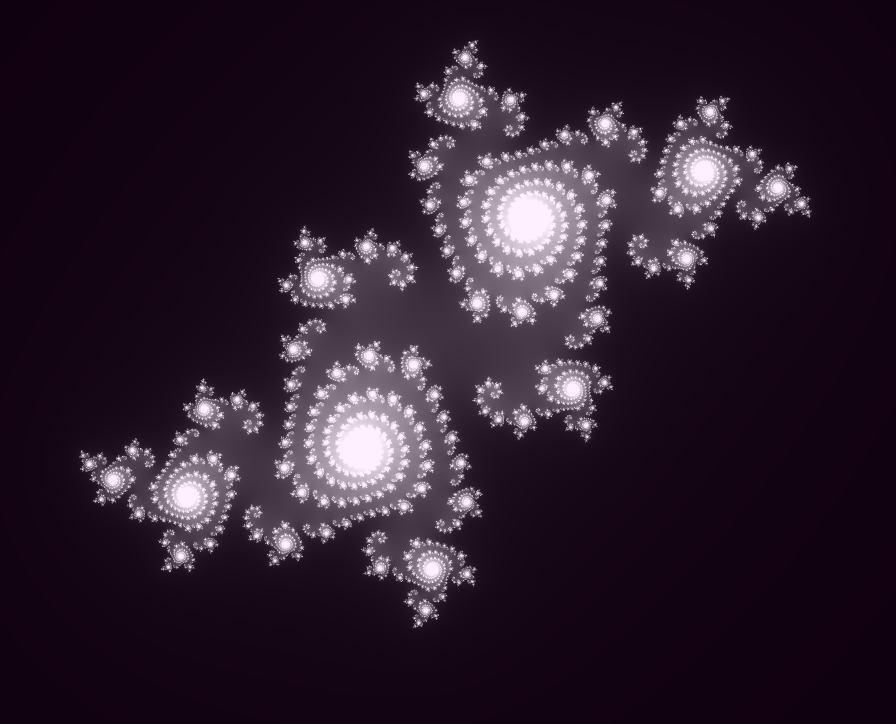
Reproduce this background procedurally as a WebGL 2 fragment shader.

```glsl
#version 300 es
precision highp float;
// Pale Julia-set dust of z*z + c on a dark plum ground.
// Each point is iterated until it escapes; the smoothed escape count sets
// the brightness, and a small grid of samples softens the fine filigree.

uniform vec2 u_resolution;
out vec4 outColor;

const vec2 JULIA_C = vec2(-0.216, -0.660);
const vec2 VIEW_CENTER = vec2(0.009, -0.100);
const float VIEW_WIDTH = 3.2;
const int MAX_STEPS = 100;
const float ESCAPE_RADIUS = 16.0;
const float COUNT_BIAS = 0.5;
const int SAMPLES_PER_SIDE = 2;
const vec3 GROUND = vec3(0.06, 0.0, 0.06);
const vec3 GLOW = vec3(1.0, 0.94, 1.0);

vec2 complexSquare(vec2 z) {
    return vec2(z.x * z.x - z.y * z.y, 2.0 * z.x * z.y);
}

// Continuous escape count, scaled to 0..1; points that stay return 1.
float escapeLevel(vec2 z) {
    for (int i = 0; i < MAX_STEPS + 2; i++) {
        float r2 = dot(z, z);
        if (r2 > ESCAPE_RADIUS * ESCAPE_RADIUS) {
            float count = float(i) - log2(0.5 * log2(r2)) + COUNT_BIAS;
            return clamp(count / float(MAX_STEPS), 0.0, 1.0);
        }
        z = complexSquare(z) + JULIA_C;
    }
    return 1.0;
}

void main() {
    float unitsPerPixel = VIEW_WIDTH / u_resolution.x;
    vec2 fromCenter = gl_FragCoord.xy - 0.5 * u_resolution;

    // Average a regular grid of samples inside the pixel.
    float level = 0.0;
    float side = float(SAMPLES_PER_SIDE);
    for (int y = 0; y < SAMPLES_PER_SIDE; y++) {
        for (int x = 0; x < SAMPLES_PER_SIDE; x++) {
            vec2 offset = (vec2(x, y) + 0.5) / side - 0.5;
            level += escapeLevel(VIEW_CENTER + (fromCenter + offset) * unitsPerPixel);
        }
    }
    level /= side * side;

    outColor = vec4(mix(GROUND, GLOW, level), 1.0);
}
```
